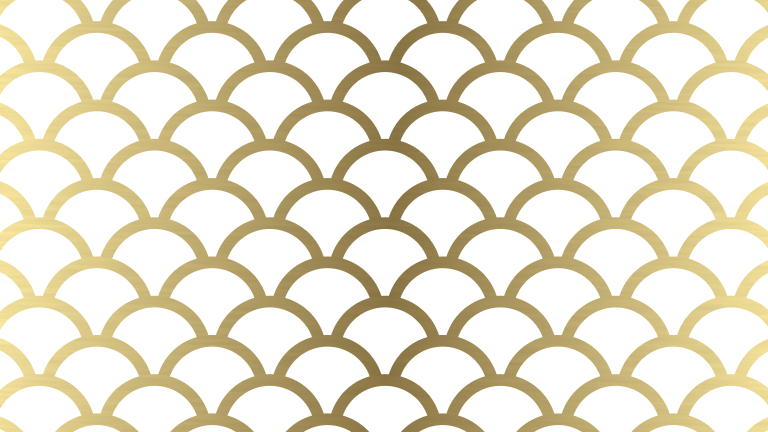
Write a Shadertoy shader that draws this pattern.

```glsl
// Layout, in units of the canvas height, measured from its centre
const vec2  SPACING     = vec2(0.2669, 0.0908);  // column pitch, row pitch
const vec2  TOP_OFFSET  = vec2(0.0025, -0.003);  // crown of the middle scale
const float RADIUS      = 0.1310;
const float BAND        = 0.0270;

// Metal
const vec3  PAPER       = vec3(1.0);
const vec3  DARK_GOLD   = vec3(0.535, 0.452, 0.265);
const vec3  LIGHT_GOLD  = vec3(0.955, 0.885, 0.605);
const float DARK_AXIS   = 0.02;
const float AXIS_TILT   = 0.04;
const float CORNER_FADE = 0.25;
const vec2  GRAIN_FREQ  = vec2(9.0, 150.0);
const float GRAIN_TILT  = 0.03;
const float GRAIN_DEPTH = 0.07;

float hash(vec2 p) {
    vec3 q = fract(p.xyx * 0.1031);
    q += dot(q, q.yzx + 33.33);
    return fract((q.x + q.y) * q.z);
}

float valueNoise(vec2 p) {
    vec2 cell = floor(p);
    vec2 f = fract(p);
    f = f * f * (3.0 - 2.0 * f);
    float low  = mix(hash(cell), hash(cell + vec2(1, 0)), f.x);
    float high = mix(hash(cell + vec2(0, 1)), hash(cell + vec2(1, 1)), f.x);
    return mix(low, high, f.y);
}

float coverage(float dist, float pixel) {
    return clamp(0.5 - dist / pixel, 0.0, 1.0);
}

// Stacks overlapping rows from back to front; lower rows lie on top
float scaleBands(vec2 p, float pixel) {
    p -= TOP_OFFSET - vec2(0.0, RADIUS);
    float nearestRow = floor(p.y / SPACING.y + 0.5);
    float metal = 0.0;
    for (int i = 2; i >= -2; i--) {
        float row = nearestRow + float(i);
        float x = p.x / SPACING.x + 0.5 * mod(row, 2.0);
        x = (fract(x + 0.5) - 0.5) * SPACING.x;
        float r = length(vec2(x, p.y - row * SPACING.y));
        float ring = 1.0 - coverage(r - RADIUS + BAND, pixel);
        metal = mix(metal, ring, coverage(r - RADIUS, pixel));
    }
    return metal;
}

// Mirrored gradient with fine, nearly horizontal brush strokes
vec3 brushedGold(vec2 p, float halfWidth) {
    float shade = abs(p.x - DARK_AXIS - AXIS_TILT * p.y) / halfWidth;
    shade -= CORNER_FADE * p.y * p.y * shade;
    vec3 gold = mix(DARK_GOLD, LIGHT_GOLD, clamp(shade, 0.0, 1.0));

    vec2 q = vec2(p.x, p.y + GRAIN_TILT * p.x) + 2.0;
    float grain = 0.65 * valueNoise(q * GRAIN_FREQ)
                + 0.35 * valueNoise(q * GRAIN_FREQ * 1.9 + 17.0);
    return gold * (1.0 + GRAIN_DEPTH * (grain - 0.5));
}

void mainImage(out vec4 fragColor, in vec2 fragCoord) {
    float pixel = 1.0 / iResolution.y;
    vec2 p = (fragCoord - 0.5 * iResolution.xy) * pixel;
    float halfWidth = 0.5 * iResolution.x * pixel;
    vec3 color = mix(PAPER, brushedGold(p, halfWidth), scaleBands(p, pixel));
    fragColor = vec4(color, 1.0);
}
```
